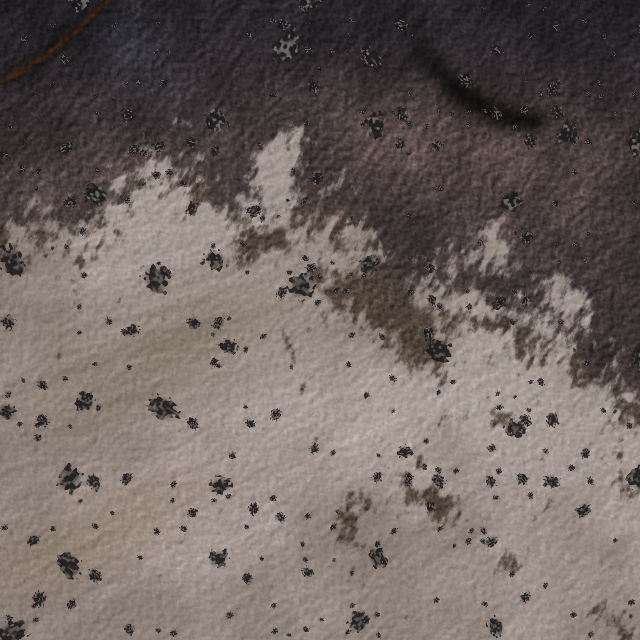
A Shadertoy shader for this texture:

```glsl
// Aerial view of pale sand meeting dark scorched ground, dotted with small shrubs.

float hash(vec2 p) {
    return fract(sin(dot(p, vec2(127.1, 311.7))) * 43758.5453);
}

float noise(vec2 p) {
    vec2 i = floor(p), f = fract(p);
    f = f * f * (3.0 - 2.0 * f);
    return mix(mix(hash(i), hash(i + vec2(1, 0)), f.x),
               mix(hash(i + vec2(0, 1)), hash(i + vec2(1, 1)), f.x), f.y);
}

float fbm(vec2 p) {
    float sum = 0.0, amp = 0.5;
    for (int i = 0; i < 5; i++) {
        sum += amp * noise(p);
        p = mat2(1.6, 1.2, -1.2, 1.6) * p + 7.3;
        amp *= 0.5;
    }
    return sum;
}

vec2 turn(vec2 p, float angle) {
    float c = cos(angle), s = sin(angle);
    return vec2(c * p.x + s * p.y, c * p.y - s * p.x);
}

// Soft ellipse whose first radius points along the angle
float blob(vec2 p, vec2 centre, vec2 radii, float angle) {
    vec2 q = turn(p - centre, angle) / radii;
    return exp(-dot(q, q));
}

// Height of the border between sand and dark ground
float border(float x) {
    return 0.635 + 0.10 * smoothstep(0.12, 0.24, x) - 0.065 * smoothstep(0.29, 0.37, x)
         - 0.12 * smoothstep(0.53, 0.63, x) - 0.07 * smoothstep(0.68, 0.86, x)
         - 0.10 * smoothstep(0.86, 0.96, x);
}

// Dark patches lying on the sand
float patches(vec2 p) {
    float d = 1.9 * blob(p, vec2(0.57, 0.52), vec2(0.10, 0.055), -0.6);
    d += 1.5 * blob(p, vec2(0.66, 0.44), vec2(0.08, 0.03), -0.9);
    d += 1.6 * blob(p, vec2(0.465, 0.42), vec2(0.085, 0.010), -1.2);
    d += 1.4 * blob(p, vec2(0.39, 0.62), vec2(0.05, 0.025), 0.9);
    d += 1.8 * blob(p, vec2(0.56, 0.20), vec2(0.065, 0.038), 1.0);
    d += 1.8 * blob(p, vec2(0.68, 0.22), vec2(0.07, 0.038), -0.9);
    d += 1.8 * blob(p, vec2(0.80, 0.12), vec2(0.05, 0.032), 0.3);
    d += 1.3 * blob(p, vec2(0.86, 0.21), vec2(0.05, 0.03), -0.6);
    d += 1.2 * blob(p, vec2(0.78, 0.33), vec2(0.06, 0.025), 1.4);
    d += 1.8 * blob(p, vec2(0.98, 0.25), vec2(0.05, 0.03), -0.6);
    return d + 1.8 * blob(p, vec2(0.97, 0.02), vec2(0.07, 0.025), -0.5);
}

// Pale sand showing through the dark ground
float clearings(vec2 p) {
    return 2.9 * blob(p, vec2(0.435, 0.75), vec2(0.085, 0.032), 1.2)
         + 2.0 * blob(p, vec2(0.785, 0.62), vec2(0.055, 0.045), 0.0)
         + 1.5 * blob(p, vec2(0.90, 0.54), vec2(0.07, 0.05), -0.9);
}

// One ragged tuft per chosen cell, with a cast shadow and lit leaves
vec3 scatter(vec3 col, vec2 p, float cells, float size, float chance, vec3 leaf, float px) {
    vec2 id = floor(p * cells), seed = id + cells;
    if (hash(seed) > chance) return col;
    vec2 spot = 0.3 + 0.4 * vec2(hash(seed + 3.1), hash(seed + 8.7));
    vec2 q = (fract(p * cells) - spot) / cells;
    float r = size * (0.6 + 0.5 * hash(seed + 5.3));
    q = turn(q, 3.0 * hash(seed + 1.9)) * vec2(0.9, 1.15);
    float ragged = r * (0.35 + 1.1 * noise(q * 3.5 / r + seed * 7.0));
    float shadow = 1.0 - smoothstep(0.4 * r, 1.2 * r, length(q));
    float body = 1.0 - smoothstep(-px, px, length(q) - ragged);
    float lit = smoothstep(0.4, 0.85, noise(q * 4.0 / r + seed * 9.0));
    col *= 1.0 - 0.35 * shadow;
    return mix(col, mix(vec3(0.12, 0.11, 0.12), leaf, lit), 0.9 * body);
}

vec3 sandColour(vec2 p) {
    vec3 col = mix(vec3(0.55, 0.50, 0.47), vec3(0.65, 0.60, 0.58), smoothstep(0.3, 0.65, fbm(p * 5.0)));
    col = mix(col, vec3(0.51, 0.46, 0.41), 0.7 * blob(p, vec2(0.28, 0.46), vec2(0.25, 0.10), 0.45));
    col = mix(col, vec3(0.55, 0.48, 0.41), 0.5 * blob(p, vec2(0.17, 0.17), vec2(0.2, 0.06), 0.4));
    col += 0.05 * blob(p, vec2(0.62, 0.33), vec2(0.16, 0.08), 0.0);
    float bend = 0.5 + 0.4 * p.x - 0.8 * p.y;
    return col + 0.09 * (fbm(turn(p, bend) * vec2(6.0, 70.0)) - 0.5);
}

vec3 scorchColour(vec2 p, float above) {
    vec3 col = mix(vec3(0.25, 0.21, 0.215), vec3(0.16, 0.145, 0.16), smoothstep(0.72, 0.97, p.y));
    col = mix(col, vec3(0.36, 0.30, 0.285), 0.85 * blob(p, vec2(0.73, 0.76), vec2(0.23, 0.09), -0.25));
    col = mix(col, vec3(0.31, 0.26, 0.26), 0.7 * blob(p, vec2(0.10, 0.70), vec2(0.18, 0.05), 0.4));
    col += vec3(0.03, 0.04, 0.055) * blob(p, vec2(0.20, 0.93), vec2(0.11, 0.05), -0.9);
    col *= 0.7 + 0.6 * fbm(p * 14.0);
    col *= 0.8 + 0.4 * fbm(turn(p, 0.9) * vec2(18.0, 70.0));
    // Shadowed bank, then the rusty creek
    float bank = abs(p.y - 0.81 - 3.2 * (0.84 - p.x) * (0.84 - p.x)) / (1.0 + 4.0 * abs(0.84 - p.x));
    float span = smoothstep(0.60, 0.72, p.x) * (1.0 - smoothstep(0.83, 0.87, p.x));
    col *= 1.0 - 0.7 * span * exp(-pow(bank / 0.018, 2.0));
    float creek = abs(p.y - 0.87 - 0.45 * p.x - 2.0 * p.x * p.x + 0.01 * (noise(p * 30.0) - 0.5)) / 1.3;
    col = mix(col * (1.0 - 0.5 * exp(-creek / 0.02)), vec3(0.21, 0.135, 0.09), exp(-pow(creek / 0.005, 2.0)));
    return mix(vec3(0.31, 0.26, 0.225), col, smoothstep(-0.06, 0.08, above));
}

void mainImage(out vec4 fragColor, in vec2 fragCoord) {
    vec2 p = fragCoord / iResolution.xy;
    float px = 1.0 / iResolution.y;
    float above = p.y - border(p.x);
    // Ragged, speckled cover of dark ground
    float cover = clamp(above * 14.0, -1.7, 2.0) + patches(p) - clearings(p);
    cover += 2.6 * (fbm(p * 32.0) - 0.48) + 3.0 * (fbm(turn(p, 1.1) * vec2(60.0, 120.0)) - 0.48);
    float dark = smoothstep(-0.75, 0.6, cover);
    vec3 col = mix(sandColour(p), scorchColour(p, above), dark);
    // Raking light over fine relief, then grain
    float relief = fbm(p * 130.0) - fbm(p * 130.0 + vec2(0.5, -0.5));
    col *= 1.0 + mix(0.28, 0.85, dark) * relief;
    col *= 1.0 + mix(0.08, 0.28, dark) * (noise(p * 260.0) - 0.5);
    // Pebbles, tufts and larger shrubs
    vec3 leaf = mix(vec3(0.36, 0.33, 0.31), vec3(0.46, 0.43, 0.41), dark);
    col = scatter(col, p, 43.0, 0.005, 0.12, leaf, px);
    col = scatter(col, p + 0.013, 21.0, 0.010, 0.15, leaf, px);
    col = scatter(col, p + 0.037, 9.0, 0.020, 0.36, leaf, px);
    fragColor = vec4(clamp(col, 0.0, 1.0), 1.0);
}
```
